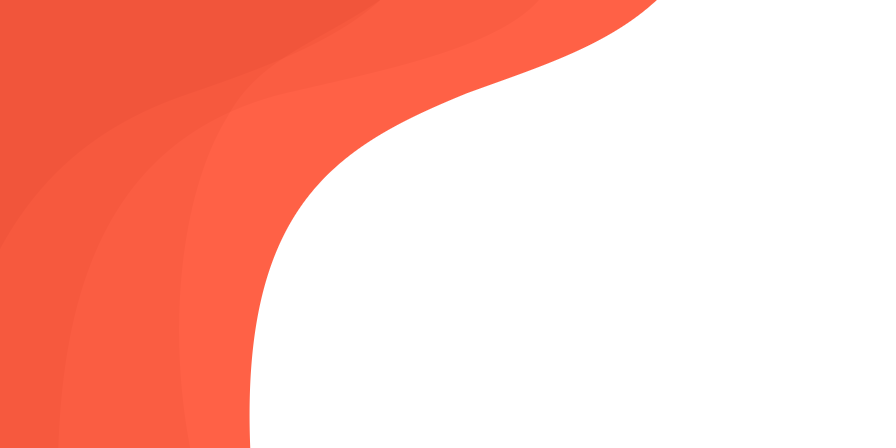
Give the GLSL for this background, as a Shadertoy shader.

```glsl
// Layout: x from the left, y down from the top, in UNITS per canvas height
const float UNITS = 384.0;

const vec3 PAPER = vec3(1.0);
const vec3 CORAL = vec3(1.0, 0.380, 0.275);
const vec3 SHADE = vec3(0.982, 0.957, 0.942); // tint of one overlapping layer

// Each edge is two joined cubic curves running from top to bottom
const vec2 OUTER_EDGE[7] = vec2[7](
    vec2(563, 0), vec2(520, 40), vec2(460, 58), vec2(400, 80),
    vec2(290, 125), vec2(206, 174), vec2(214.5, 384));
const vec2 MIDDLE_EDGE[7] = vec2[7](
    vec2(462, 0), vec2(425, 42), vec2(325, 61), vec2(240, 81),
    vec2(100, 118), vec2(55, 235), vec2(50, 384));
const vec2 CORNER_EDGE[7] = vec2[7](
    vec2(326, 0), vec2(285, 38), vec2(215, 62), vec2(160, 81),
    vec2(40, 122), vec2(-25, 210), vec2(-52, 384));
const vec2 STEEP_EDGE[7] = vec2[7](
    vec2(326, 0), vec2(270, 38), vec2(222, 50), vec2(195, 100),
    vec2(155, 165), vec2(143, 280), vec2(163, 384));

vec2 bezier(vec2 a, vec2 b, vec2 c, vec2 d, float t) {
    float s = 1.0 - t;
    return s * s * s * a + 3.0 * s * t * (s * b + t * c) + t * t * t * d;
}

vec2 bezierTangent(vec2 a, vec2 b, vec2 c, vec2 d, float t) {
    float s = 1.0 - t;
    return s * s * (b - a) + 2.0 * s * t * (c - b) + t * t * (d - c);
}

// Smooth coverage of the area to the left of an edge
float leftOf(vec2 p, vec2 edge[7], float pixel) {
    bool lower = p.y > edge[3].y;
    vec2 a = lower ? edge[3] : edge[0];
    vec2 b = lower ? edge[4] : edge[1];
    vec2 c = lower ? edge[5] : edge[2];
    vec2 d = lower ? edge[6] : edge[3];

    // Height grows along the curve, so bisection finds the crossing
    float t = 0.5;
    float stride = 0.25;
    for (int i = 0; i < 18; i++) {
        t += bezier(a, b, c, d, t).y < p.y ? stride : -stride;
        stride *= 0.5;
    }
    vec2 tangent = normalize(bezierTangent(a, b, c, d, t));
    float dist = (p.x - bezier(a, b, c, d, t).x) * tangent.y;
    return clamp(0.5 - dist / pixel, 0.0, 1.0);
}

void mainImage(out vec4 fragColor, in vec2 fragCoord) {
    float pixel = UNITS / iResolution.y;
    vec2 p = vec2(fragCoord.x, iResolution.y - fragCoord.y) * pixel;

    // Overlapping translucent layers deepen the coral
    vec3 wave = CORAL;
    wave *= mix(vec3(1.0), SHADE, leftOf(p, STEEP_EDGE, pixel));
    wave *= mix(vec3(1.0), SHADE, leftOf(p, MIDDLE_EDGE, pixel));
    wave *= mix(vec3(1.0), SHADE, leftOf(p, CORNER_EDGE, pixel));

    // Coral wave over the plain ground
    vec3 color = mix(PAPER, wave, leftOf(p, OUTER_EDGE, pixel));
    fragColor = vec4(color, 1.0);
}
```
